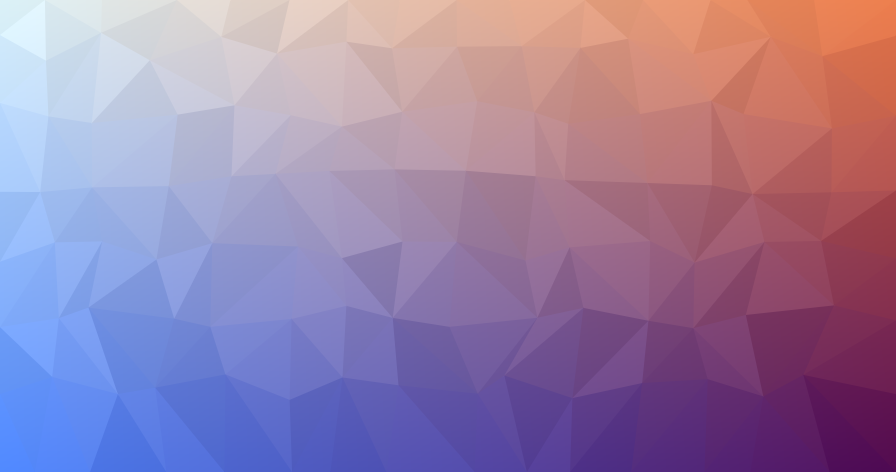
This background is drawn by a Shadertoy shader. Its source:

```glsl
const vec2 GRID = vec2(15.0, 7.0);
const float ROW_BASE = 0.04;
const float ROW_STEP = 0.1436;
const float DRIFT = 0.28;

// Frequency and phase of the ripple along each row of vertices
const vec2 ROW_WAVE[6] = vec2[6](
    vec2(2.40, 2.50), vec2(1.571, 3.14), vec2(2.094, 3.14),
    vec2(0.42, 2.94), vec2(1.571, 0.0), vec2(2.90, 5.80));

float hash(vec2 p) {
    vec3 q = fract(vec3(p.xyx) * 0.1031 + 0.37);
    q += dot(q, q.yzx + 33.33);
    return fract((q.x + q.y) * q.z);
}

float inside(float value, float last) {
    return step(0.5, value) * step(value, last - 0.5);
}

// Mesh vertex in 0..1 canvas units; border vertices stay on the border
vec2 meshVertex(vec2 id) {
    float drift = (hash(id) * 2.0 - 2.0) * DRIFT;
    float x = (id.x + drift * inside(id.x, GRID.x)) / GRID.x;
    vec2 wave = ROW_WAVE[int(clamp(id.y - 1.0, 0.0, 5.0))];
    float ripple = 0.024 * cos(wave.x * id.x - wave.y)
                 + 0.014 * (hash(id + 41.0) - 0.5);
    float y = ROW_BASE + ROW_STEP * id.y + ripple;
    return vec2(x, mix(id.y / GRID.y, y, inside(id.y, GRID.y)));
}

// Four-corner colour blend
vec3 gradient(vec2 uv) {
    vec3 bottom = mix(vec3(0.29, 0.52, 1.00), vec3(0.30, 0.02, 0.32), uv.x);
    vec3 top = mix(vec3(0.89, 0.98, 1.00), vec3(0.93, 0.48, 0.27), uv.x);
    return mix(bottom, top, uv.y);
}

// Signed distance to the line a-b, negative on its left
float edgeDistance(vec2 p, vec2 a, vec2 b) {
    vec2 along = normalize(b - a);
    return dot(p - a, vec2(along.y, -along.x));
}

// Facet colour in rgb, multiplied by its coverage in alpha
vec4 facet(vec2 uv, vec2 a, vec2 b, vec2 c, vec2 scale, float pixel, float seed) {
    vec2 p = uv * scale;
    float d = max(edgeDistance(p, a * scale, b * scale),
              max(edgeDistance(p, b * scale, c * scale),
                  edgeDistance(p, c * scale, a * scale)));
    float coverage = clamp(0.5 - d / pixel, 0.0, 1.0);
    vec2 center = (a + b + c) / 3.0;
    vec3 color = gradient(mix(uv, center, 0.5)) + (seed - 0.5) * 0.06;
    return vec4(color, 1.0) * coverage;
}

// Two facets of one cell, split along a random diagonal
vec4 cellFacets(vec2 uv, vec2 id, vec2 scale, float pixel) {
    vec2 a = meshVertex(id);
    vec2 b = meshVertex(id + vec2(1.0, 0.0));
    vec2 c = meshVertex(id + vec2(0.0, 1.0));
    vec2 d = meshVertex(id + vec2(1.0, 1.0));
    bool rising = hash(id + 17.0) > 0.5;
    float s1 = hash(id + 71.0);
    float s2 = hash(id + 113.0);
    return facet(uv, a, b, rising ? d : c, scale, pixel, s1)
         + facet(uv, rising ? a : b, d, c, scale, pixel, s2);
}

void mainImage(out vec4 fragColor, in vec2 fragCoord) {
    vec2 uv = fragCoord / iResolution.xy;
    vec2 scale = vec2(iResolution.x / iResolution.y, 1.0);
    float pixel = 1.0 / iResolution.y;
    vec2 cell = floor(vec2(uv.x * GRID.x + DRIFT, (uv.y - ROW_BASE) / ROW_STEP));

    // Gather facets from the neighbouring cells
    vec4 sum = vec4(0.0);
    for (int j = -1; j <= 1; j++) {
        for (int i = -1; i <= 1; i++) {
            sum += cellFacets(uv, cell + vec2(i, j), scale, pixel);
        }
    }
    fragColor = vec4(clamp(sum.rgb / max(sum.a, 0.001), 0.0, 1.0), 1.0);
}
```
